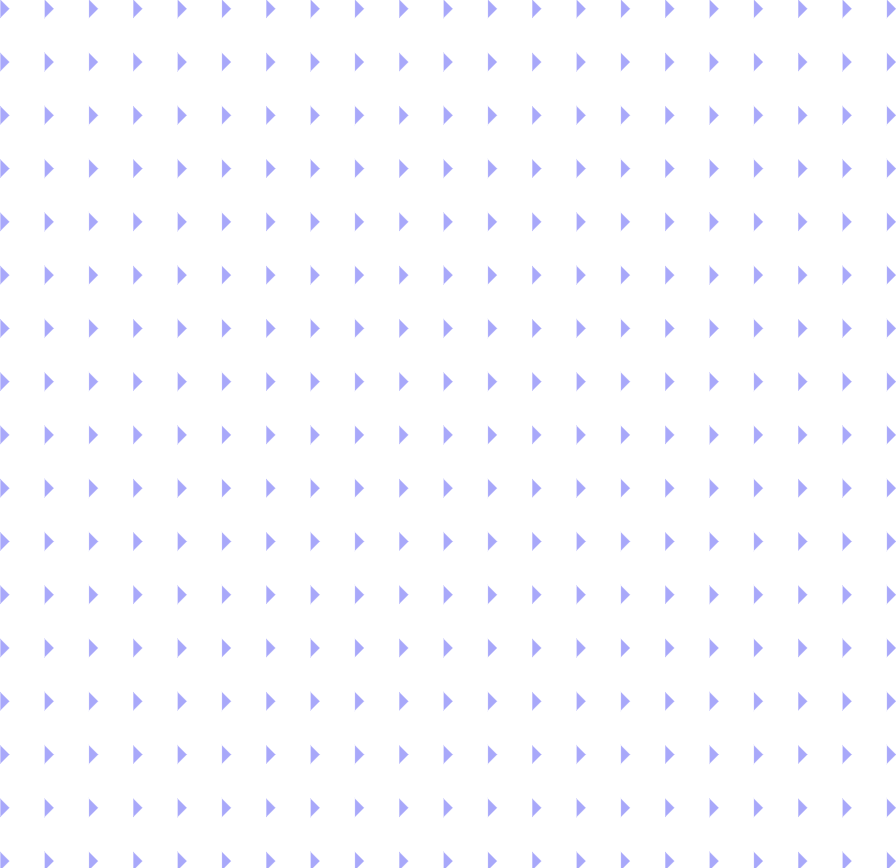
Write a WebGL 1 fragment shader that draws this pattern.

```glsl
precision highp float;
// Grid of small lavender triangles pointing right on a white ground.

uniform vec2 u_resolution;

// Signed distance to a right-pointing triangle whose base is centred on the origin.
float triangleDistance(vec2 p, float size) {
    return max(-p.x, (p.x + abs(p.y) - size) * 0.7071);
}

void main() {
    // Canvas-height units, measured from the upper left corner.
    vec2 p = vec2(gl_FragCoord.x, u_resolution.y - gl_FragCoord.y) / u_resolution.y;

    // Repeat, with each base kept away from the cell borders.
    vec2 cell = vec2(0.05107, 0.06137);
    vec2 local = mod(p - vec2(0.0004, 0.0101) + 0.5 * cell, cell) - 0.5 * cell;

    // Soft-edged fill.
    float softness = 0.75 / u_resolution.y;
    float fill = 1.0 - smoothstep(-softness, softness, triangleDistance(local, 0.0105));

    vec3 lavender = vec3(0.66, 0.66, 0.98);
    gl_FragColor = vec4(mix(vec3(1.0), lavender, fill), 1.0);
}
```
